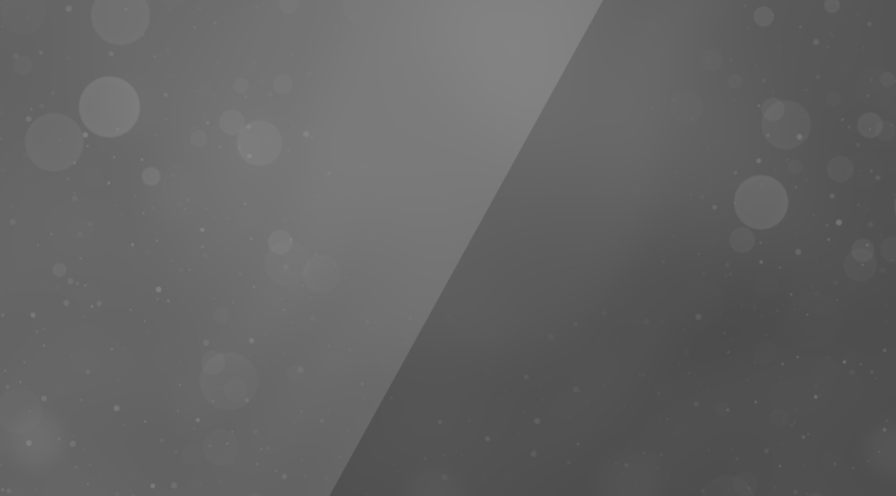
Give the GLSL for this background, as a WebGL 1 fragment shader.

```glsl
precision highp float;
// Grey backdrop: a slanted light panel over soft light, faint bokeh discs and dust.

uniform vec2 u_resolution;

#define BASE_GREY 0.305
#define PANEL_LIFT 0.083
#define EDGE_FOOT 0.664
#define EDGE_SLOPE 0.552
#define LIGHT_GAIN 0.115
#define CLOUD_GAIN 0.006
#define DISC_GAIN 0.065
#define HAZE_GAIN 0.045
#define DUST_GAIN 0.14

vec3 hash3(vec2 cell) {
  vec3 h = vec3(dot(cell, vec2(127.1, 311.7)),
                dot(cell, vec2(269.5, 183.3)),
                dot(cell, vec2(419.2, 371.9)));
  return fract(sin(h) * 43758.5453);
}

// Smooth elliptical falloff around a centre
float glow(vec2 p, vec2 centre, vec2 size) {
  vec2 d = (p - centre) / size;
  return exp(-dot(d, d));
}

// Cellular scatter of discs; radii and blur are fractions of a cell
float scatter(vec2 p, float cells, float minR, float maxR, float blur, float seed) {
  vec2 q = p * cells;
  vec2 home = floor(q);
  float soft = max(blur, cells / u_resolution.y);
  float sum = 0.0;
  for (int j = -1; j <= 1; j++) {
    for (int i = -1; i <= 1; i++) {
      vec2 cell = home + vec2(float(i), float(j));
      vec3 place = hash3(cell + seed);
      vec3 look = hash3(cell + seed + 57.3);
      float radius = mix(minR, maxR, look.x);
      float d = length(q - cell - place.xy);
      float disc = 1.0 - smoothstep(radius - soft, radius + soft, d);
      float rim = mix(0.85, 1.0, smoothstep(0.6, 1.0, d / radius));
      sum += disc * rim * look.y * look.y * step(0.35, place.z);
    }
  }
  return sum;
}

// Slow drifting mist from warped sines
float clouds(vec2 p) {
  vec2 q = p + 0.12 * sin(p.yx * vec2(7.0, 9.0) + vec2(1.3, 4.1));
  return sin(q.x * 8.0 + q.y * 5.0) + 0.6 * sin(q.x * 13.0 - q.y * 15.0 + 2.0);
}

void main() {
  float pixel = 1.0 / u_resolution.y;
  vec2 p = gl_FragCoord.xy * pixel;

  // Broad light from the top centre, with a dark pocket at lower right
  float grey = BASE_GREY;
  grey += LIGHT_GAIN * glow(p, vec2(1.04, 0.88), vec2(0.62, 0.56));
  grey += 0.022 * glow(p, vec2(0.52, 0.50), vec2(0.22, 0.24));
  grey -= 0.030 * glow(p, vec2(1.46, 0.38), vec2(0.26, 0.18));
  grey += CLOUD_GAIN * clouds(p);

  // Scatter gathers at both sides and along the bottom
  float sides = smoothstep(0.20, 0.60, abs(p.x - 1.0));
  float low = 1.0 - smoothstep(0.15, 0.50, p.y);
  float spread = max(sides, 0.6 * low);

  float discs = scatter(p, 5.0, 0.15, 0.31, 0.015, 3.0)
              + 0.7 * scatter(p, 9.0, 0.12, 0.24, 0.03, 19.0);
  float haze = scatter(p, 6.0, 0.24, 0.36, 0.24, 41.0);
  float dust = scatter(p, 15.0, 0.03, 0.09, 0.04, 73.0)
             + 0.7 * scatter(p, 24.0, 0.03, 0.07, 0.04, 97.0);

  grey += DISC_GAIN * discs * sides * mix(1.0, 0.5, low);
  grey += HAZE_GAIN * haze * spread * mix(0.35, 1.0, low);
  grey += DUST_GAIN * dust * spread * mix(1.0, 0.6, smoothstep(0.6, 0.9, p.y));

  // Slanted light panel on the left, antialiased along its edge
  float edge = (p.x - EDGE_FOOT - EDGE_SLOPE * p.y) / length(vec2(1.0, EDGE_SLOPE));
  grey += PANEL_LIFT * (1.0 - smoothstep(-pixel, pixel, edge));

  gl_FragColor = vec4(vec3(grey), 1.0);
}
```
